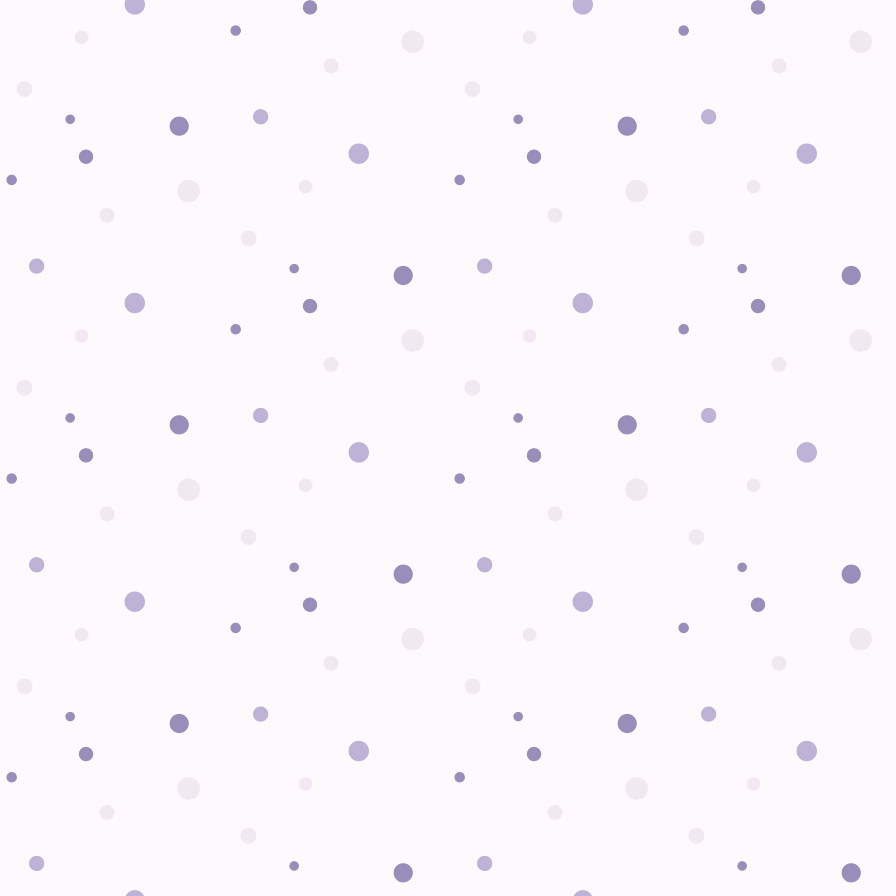
This pattern is drawn by a three.js fragment shader. Its source:

```glsl
varying vec2 vUv;

const vec2 REPEATS = vec2(2.0, 3.0);   // whole tiles across and up
const vec3 GROUND = vec3(0.996, 0.976, 0.992);
const vec3 PALE   = vec3(0.949, 0.910, 0.949);
const vec3 LILAC  = vec3(0.745, 0.702, 0.843);
const vec3 VIOLET = vec3(0.592, 0.561, 0.729);

// Shortest offset to a point that recurs once per tile
vec2 wrapToTile(vec2 offset) {
  vec2 cell = offset * REPEATS;
  return (cell - floor(cell + 0.5)) / REPEATS;
}

// Coverage of a dot on the half-drop lattice: tile corners and tile centres
float dot2Lattice(vec2 p, vec2 centre, float radius, float pixel) {
  vec2 offset = p - centre;
  float corner = length(wrapToTile(offset));
  float middle = length(wrapToTile(offset + 0.5 / REPEATS));
  float edge = min(corner, middle) - radius;
  return 1.0 - smoothstep(-0.5 * pixel, 0.5 * pixel, edge);
}

void main() {
  vec2 p = vUv;
  float pixel = 1.2 * max(fwidth(p.x), fwidth(p.y));

  // Pale dots
  float pale = dot2Lattice(p, vec2(0.2105, 0.7867), 0.0126, pixel);
  pale += dot2Lattice(p, vec2(0.3411, 0.7917), 0.0077, pixel);
  pale += dot2Lattice(p, vec2(0.1195, 0.7598), 0.0083, pixel);
  pale += dot2Lattice(p, vec2(0.2774, 0.7339), 0.0088, pixel);

  // Lilac dots
  float lilac = dot2Lattice(p, vec2(0.1504, 0.6618), 0.0114, pixel);
  lilac += dot2Lattice(p, vec2(0.2909, 0.8697), 0.0085, pixel);

  // Violet dots
  float violet = dot2Lattice(p, vec2(0.2000, 0.8592), 0.0107, pixel);
  violet += dot2Lattice(p, vec2(0.0783, 0.8669), 0.0053, pixel);
  violet += dot2Lattice(p, vec2(0.0960, 0.8251), 0.0080, pixel);
  violet += dot2Lattice(p, vec2(0.0130, 0.7992), 0.0058, pixel);

  vec3 colour = mix(GROUND, PALE, pale);
  colour = mix(colour, LILAC, lilac);
  colour = mix(colour, VIOLET, violet);
  gl_FragColor = vec4(colour, 1.0);
}
```
